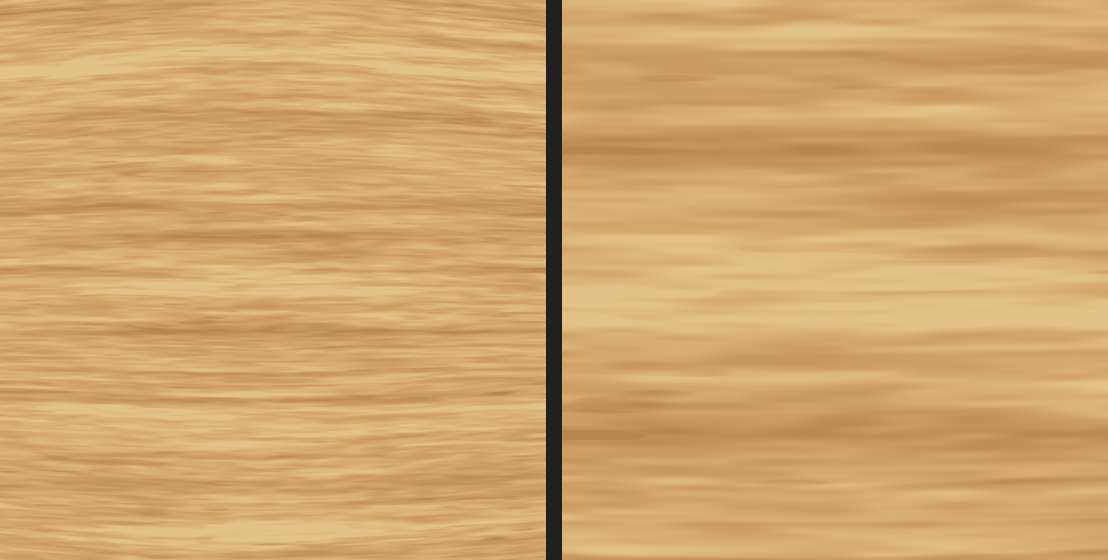
Left, the full canvas; right, a detail of the centre.
Reproduce this texture procedurally as a WebGL 1 fragment shader.

```glsl
precision highp float;
// Pale oak veneer with horizontal grain: bowed growth rings, broad tonal bands,
// long streaks, fine fibres and short dark pores, all made from stretched noise.
// The layers add up to one signed tone that picks a colour between dark and light.

uniform vec2 u_resolution;

const vec3 DARK_WOOD = vec3(0.785, 0.595, 0.372);
const vec3 MID_WOOD = vec3(0.829, 0.648, 0.416);
const vec3 LIGHT_WOOD = vec3(0.861, 0.708, 0.480);

const float MIRROR_X = 0.47;       // axis where the veneer is book-matched
const float BOW = 0.06;            // spread of the grain at the axis
const float BOW_CENTRE = 0.45;     // height at which the grain runs straight
const float WAVINESS = 0.003;
const float RING_COUNT = 15.0;
const float EXTRA_RINGS = 4.0;     // additional rings in the dense zone
const vec2 DENSE_ZONE = vec2(0.27, 0.43);

// Noise cells per canvas, along and across the grain
const vec2 BAND_SCALE = vec2(0.8, 17.0);
const vec2 STREAK_SCALE = vec2(1.8, 58.0);
const vec2 FIBRE_SCALE = vec2(5.0, 135.0);
const vec2 FINE_SCALE = vec2(24.0, 290.0);
const vec2 PORE_SCALE = vec2(15.0, 200.0);

const float BAND_GAIN = 0.75;
const float RING_GAIN = 0.62;
const float STREAK_GAIN = 0.92;
const float FIBRE_GAIN = 1.0;
const float FINE_GAIN = 0.8;
const float PORE_GAIN = 1.0;
const float CONTRAST = 1.1;
const float BRIGHTEN = 0.1;        // makes up for the darkening by pores

float hash(vec2 p) {
  return fract(sin(dot(p, vec2(127.1, 311.7))) * 43758.5453);
}

// Smooth noise along one row; each row is shifted to hide the lattice
float rowNoise(float x, float row) {
  x += 19.0 * hash(vec2(row, 7.3));
  float cell = floor(x);
  float blend = smoothstep(0.0, 1.0, x - cell);
  return mix(hash(vec2(cell, row)), hash(vec2(cell + 1.0, row)), blend);
}

// Signed noise from -1 to 1
float grainNoise(vec2 p, float seed) {
  float row = floor(p.y);
  float blend = smoothstep(0.0, 1.0, p.y - row);
  row += seed;
  return 2.0 * mix(rowNoise(p.x, row), rowNoise(p.x, row + 1.0), blend) - 1.0;
}

// Ring profile: slow darkening upwards, then a quick return to pale wood
float ringTone(vec2 grain) {
  float dense = smoothstep(DENSE_ZONE.x, DENSE_ZONE.y, grain.y);
  float phase = RING_COUNT * grain.y + EXTRA_RINGS * dense
    + 0.35 * grainNoise(grain * vec2(1.0, 9.0), 311.0)
    + 0.10 * grainNoise(grain * vec2(7.0, 70.0), 353.0);
  float f = fract(phase);
  float profile = mix(1.0 - 2.0 * f, 1.0, smoothstep(0.84, 1.0, f));
  float strength = 0.75 + 0.6 * grainNoise(grain * vec2(1.6, 20.0), 401.0);
  return profile * (strength + 1.2 * dense * (1.0 - dense));
}

// Sparse dark dashes
float poreTone(vec2 grain) {
  float dash = smoothstep(0.4, 0.8, grainNoise(grain * PORE_SCALE, 503.0));
  float patches = smoothstep(-0.3, 0.5, grainNoise(grain * vec2(4.0, 36.0), 701.0));
  return -dash * patches;
}

vec3 woodColor(float tone) {
  vec3 slope = tone < 0.0 ? MID_WOOD - DARK_WOOD : LIGHT_WOOD - MID_WOOD;
  return MID_WOOD + slope * clamp(tone, -2.4, 1.9);
}

void main() {
  vec2 uv = gl_FragCoord.xy / u_resolution;

  // Grain coordinates: mirrored, bowed and slightly wavy
  float fromAxis = uv.x - MIRROR_X;
  vec2 grain = vec2(abs(fromAxis), uv.y);
  grain.y -= BOW * (uv.y - BOW_CENTRE) * cos(3.14159 * fromAxis);
  grain.y += WAVINESS * grainNoise(grain * vec2(3.5, 6.0), 211.0);

  // Coarse layers follow the mirrored grain, fine ones run freely
  vec2 freeGrain = vec2(uv.x, grain.y);
  float tone = BAND_GAIN * grainNoise(grain * BAND_SCALE, 17.0)
    + RING_GAIN * ringTone(grain)
    + STREAK_GAIN * grainNoise(grain * STREAK_SCALE, 59.0)
    + FIBRE_GAIN * grainNoise(freeGrain * FIBRE_SCALE, 113.0)
    + FINE_GAIN * grainNoise(freeGrain * FINE_SCALE, 907.0)
    + PORE_GAIN * poreTone(freeGrain)
    + BRIGHTEN;

  gl_FragColor = vec4(woodColor(tone * CONTRAST), 1.0);
}
```
